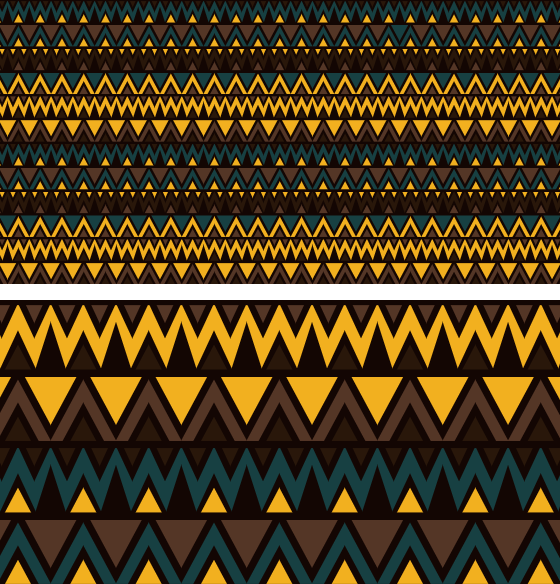
Top, the full canvas; bottom, a detail of the centre.
This pattern is drawn by a Shadertoy shader. Its source:

```glsl
const float COLUMNS = 25.71;     // motif widths across the canvas
const float ROW_PITCH = 1.0937;  // all lengths below are in motif widths
const float BAND_HEIGHT = 0.985;
const float TOP_MARGIN = 0.05;
const float COLUMN_SHIFT = 0.845;

const vec3 BLACK  = vec3(0.075, 0.025, 0.01);
const vec3 DARK   = vec3(0.16, 0.09, 0.04);
const vec3 BROWN  = vec3(0.33, 0.21, 0.15);
const vec3 TEAL   = vec3(0.09, 0.25, 0.26);
const vec3 YELLOW = vec3(0.95, 0.69, 0.12);

// Row colours from the top down
const vec3 MAIN[6]  = vec3[6](TEAL, TEAL, DARK, YELLOW, YELLOW, BROWN);
const vec3 UPPER[6] = vec3[6](DARK, BROWN, YELLOW, TEAL, BROWN, YELLOW);
const vec3 INNER[6] = vec3[6](YELLOW, YELLOW, BROWN, BROWN, DARK, DARK);

float coverage(float dist, float aa) {
    return clamp(0.5 + dist / aa, 0.0, 1.0);
}

// Area under a symmetric peak with its apex at the given height
float peak(float x, float y, float apex, float slope, float aa) {
    return coverage((apex - slope * abs(x) - y) / sqrt(1.0 + slope * slope), aa);
}

// Area above a symmetric notch with its tip at the given height
float notch(float x, float y, float tip, float slope, float aa) {
    return peak(x, -y, -tip, slope, aa);
}

// Large hanging triangles between chevrons
vec3 chevronBand(float u, float y, vec3 mainCol, vec3 upperCol, vec3 innerCol, float aa) {
    const float SLOPE = 1.86;
    vec3 col = mix(BLACK, upperCol, notch(u - 0.5, y, 0.245, SLOPE, aa));
    col = mix(col, mainCol, peak(u, y, 0.94, SLOPE, aa));
    col = mix(col, BLACK, peak(u, y, 0.59, SLOPE, aa));
    return mix(col, innerCol, peak(u, y, 0.37, SLOPE, aa));
}

// Zigzag with small triangles above and below and tall spikes between
vec3 zigzagBand(float u, float y, vec3 mainCol, vec3 upperCol, vec3 innerCol, float aa) {
    const float SLOPE = 2.15;
    vec3 col = mix(mainCol, BLACK, notch(u - 0.25, y, 0.475, SLOPE, aa));
    col = mix(col, upperCol, notch(u - 0.25, y, 0.71, SLOPE, aa));
    col = mix(col, BLACK, peak(u - 0.5, y, 0.73, 3.1, aa));
    col = mix(col, BLACK, peak(u, y, 0.6, SLOPE, aa));
    return mix(col, innerCol, peak(u, y, 0.38, 1.9, aa));
}

void mainImage(out vec4 fragColor, in vec2 fragCoord) {
    float aa = COLUMNS / iResolution.x;
    vec2 p = fragCoord * aa;
    float depth = iResolution.y * aa - p.y - TOP_MARGIN;

    // Row index, height inside the band, mirrored column coordinate
    float rowIndex = floor(depth / ROW_PITCH);
    int row = int(mod(rowIndex, 6.0));
    float y = BAND_HEIGHT - mod(depth, ROW_PITCH);
    float x = p.x - COLUMN_SHIFT;
    float u = abs(x - floor(x + 0.5));

    // One hanging triangle takes the chevron colour
    bool oddTriangle = rowIndex == 1.0 && floor(x) == 17.0;
    vec3 upperCol = oddTriangle ? MAIN[row] : UPPER[row];

    vec3 col = row % 2 == 0
        ? zigzagBand(u, y, MAIN[row], upperCol, INNER[row], aa)
        : chevronBand(u, y, MAIN[row], upperCol, INNER[row], aa);

    // Dark line between bands
    float inBand = coverage(y, aa) * coverage(BAND_HEIGHT - y, aa);
    fragColor = vec4(mix(BLACK, col, inBand), 1.0);
}
```
